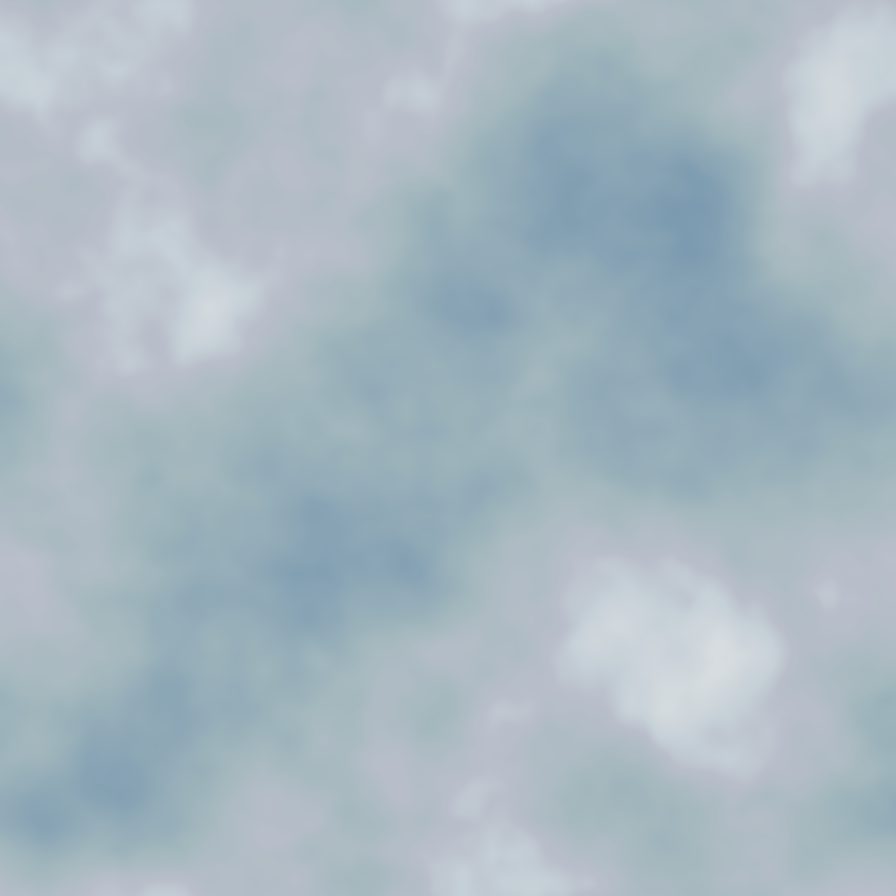
Write a WebGL 2 fragment shader that draws this texture.

```glsl
#version 300 es
precision highp float;

uniform vec2 u_resolution;
out vec4 fragColor;

// Noise shape
const float BASE_CELLS = 4.0;   // cloud cells across the canvas
const int OCTAVES = 5;
const float GAIN = 0.5;
const float JITTER = 0.5;       // share of a cell its point may roam
const float REACH = 1.25;       // radius of influence of a point, in cells
const float SPREAD = 0.22;      // typical deviation of the summed noise

// Sky colours, from clear to thick cloud
const vec3 DEEP_BLUE  = vec3(0.470, 0.595, 0.685);
const vec3 HAZE_TEAL  = vec3(0.640, 0.720, 0.742);
const vec3 MAUVE_GREY = vec3(0.725, 0.748, 0.792);
const vec3 PALE_BLUE  = vec3(0.770, 0.812, 0.842);
const vec3 CLOUD_WHITE = vec3(0.885, 0.895, 0.895);

// Cloud density at which each colour is reached
const float DEEP_AT = -2.2;
const float HAZE_AT = -0.2;
const float MAUVE_AT = 0.8;
const float PALE_AT = 1.25;
const float WHITE_AT = 2.4;

vec3 hash3(vec2 cell, float seed) {
    vec3 p = fract(vec3(cell.xyx + seed * 7.31) * vec3(0.1031, 0.1030, 0.0973));
    p += dot(p, p.yxz + 33.33);
    return fract((p.xxy + p.yzz) * p.zyx);
}

// Evenly spread values: each cell of the base grid gets its own rank
float rankedValue(vec2 cell) {
    vec2 c = mod(cell + 0.5 * BASE_CELLS, BASE_CELLS);
    float count = BASE_CELLS * BASE_CELLS;
    float index = c.x + BASE_CELLS * c.y;
    return (mod(index * (2.0 * index + 1.0), count) + 0.5) / count;
}

// Soft cellular noise that wraps after period cells, centred on zero
float softCells(vec2 p, float period, float seed, bool ranked) {
    vec2 home = floor(p);
    float total = 0.0;
    float weights = 1e-4;
    for (int y = -1; y <= 1; y++) {
        for (int x = -1; x <= 1; x++) {
            vec2 cell = home + vec2(x, y);
            vec2 wrapped = mod(cell, period);
            vec3 rnd = hash3(wrapped, seed);
            vec2 offset = cell + 0.5 + JITTER * (rnd.xy - 0.5) - p;
            float falloff = max(0.0, 1.0 - dot(offset, offset) / (REACH * REACH));
            float weight = falloff * falloff;
            float value = ranked ? rankedValue(wrapped) : rnd.z;
            total += weight * (value - 0.5);
            weights += weight;
        }
    }
    return total / weights;
}

float cloudDensity(vec2 uv) {
    float sum = 0.0;
    float amplitude = 1.0;
    float cells = BASE_CELLS;
    for (int i = 0; i < OCTAVES; i++) {
        // Shift each octave so that the cell grids do not line up
        vec2 shift = vec2(0.37, 0.61) * float(i);
        sum += amplitude * softCells(uv * cells + shift, cells, float(i) + 1.0, i == 0);
        amplitude *= GAIN;
        cells *= 2.0;
    }
    return sum / SPREAD;
}

float ramp(float from, float to, float x) {
    return clamp((x - from) / (to - from), 0.0, 1.0);
}

vec3 skyColour(float density) {
    vec3 colour = mix(DEEP_BLUE, HAZE_TEAL, ramp(DEEP_AT, HAZE_AT, density));
    colour = mix(colour, MAUVE_GREY, ramp(HAZE_AT, MAUVE_AT, density));
    colour = mix(colour, PALE_BLUE, ramp(MAUVE_AT, PALE_AT, density));
    return mix(colour, CLOUD_WHITE, ramp(PALE_AT, WHITE_AT, density));
}

void main() {
    vec2 uv = gl_FragCoord.xy / min(u_resolution.x, u_resolution.y);
    fragColor = vec4(skyColour(cloudDensity(uv)), 1.0);
}
```
